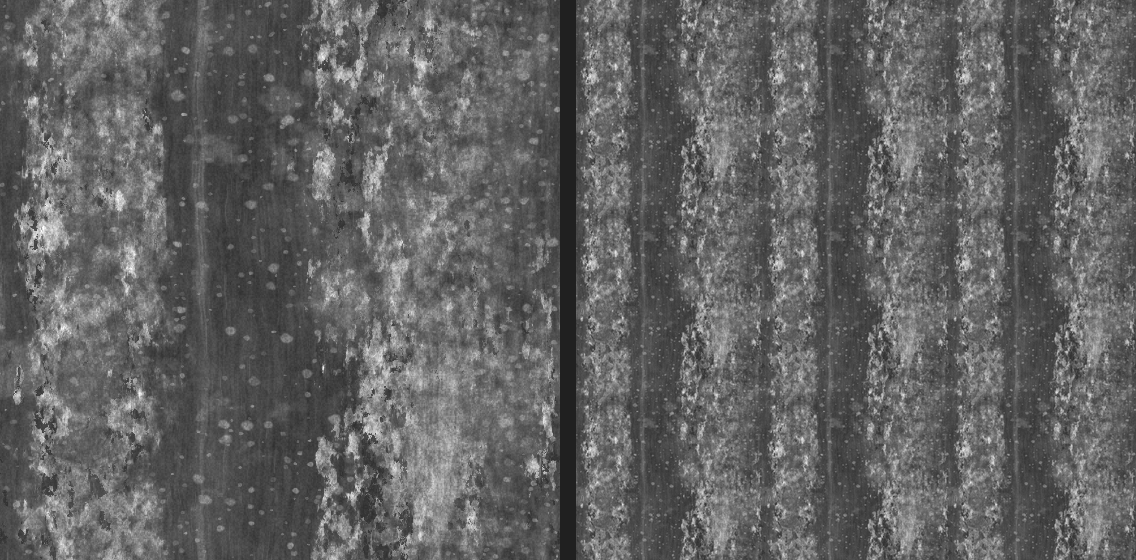
Left, the tile; right, the same tile 3 across and 3 down.
A Shadertoy shader for this texture:

```glsl
// Weathered grey metal: a dark brushed sheet under ragged vertical bands of pale
// film, gritty crust, pits and dried droplets. Every layer is wrapped value noise
// or wrapped cells, so the sheet tiles in both directions.

float hash(vec2 p) {
    vec3 q = fract(p.xyx * 0.1031);
    q += dot(q, q.yzx + 33.33);
    return fract((q.x + q.y) * q.z);
}

// Value noise with n whole cells across the canvas
float noise(vec2 uv, vec2 n, float seed) {
    vec2 p = uv * n, i = floor(p), f = fract(p);
    f = f * f * (3.0 - 2.0 * f);
    vec2 a = mod(i, n) + seed * 37.0, b = mod(i + 1.0, n) + seed * 37.0;
    return mix(mix(hash(a), hash(vec2(b.x, a.y)), f.x),
               mix(hash(vec2(a.x, b.y)), hash(b), f.x), f.y);
}

float fbm(vec2 uv, vec2 n, float seed) {
    float sum = 0.0, total = 0.0, amp = 1.0;
    for (int k = 0; k < 5; k++) {
        sum += amp * noise(uv, n, seed + float(k));
        total += amp;
        amp *= 0.66;
        n *= 2.0;
    }
    return sum / total;
}

// Soft vertical band, wrapped around the canvas
float band(float x, float center, float halfWidth, float soft) {
    float d = abs(fract(x - center + 0.5) - 0.5);
    return 1.0 - smoothstep(halfWidth - soft, halfWidth + soft, d);
}

// Clustered, slightly flattened droplets, one at most per cell
float droplets(vec2 uv, float n, float share, float seed) {
    vec2 p = uv * n + 0.12 * (vec2(noise(uv, vec2(n * 4.0), seed), noise(uv, vec2(n * 4.0), seed + 1.0)) - 0.5);
    vec2 base = floor(p);
    float result = 0.0;
    for (int y = -1; y <= 1; y++)
    for (int x = -1; x <= 1; x++) {
        vec2 cell = base + vec2(x, y);
        vec2 id = mod(cell, n) + seed * 53.0;
        float cluster = noise(cell / n, vec2(4.0, 3.0), seed) + 0.5 * band(cell.x / n, 0.88, 0.08, 0.05);
        if (hash(id) > share * (0.1 + 1.6 * cluster)) continue;
        vec2 center = cell + 0.2 + 0.6 * vec2(hash(id + 7.3), hash(id + 19.7));
        float radius = mix(0.11, 0.29, pow(hash(id + 31.1), 1.7));
        float d = length((p - center) * vec2(0.85, 1.1)) / radius;
        float disc = 1.0 - smoothstep(0.6, 1.2, d);
        result = max(result, disc * mix(0.4, 1.0, hash(id + 43.9)));
    }
    return result;
}

void mainImage(out vec4 fragColor, in vec2 fragCoord) {
    vec2 uv = fragCoord / iResolution.xy;
    float low = 0.5 + 0.5 * cos(6.28318 * (uv.y - 0.22));
    float sway = fbm(uv, vec2(4, 3), 1.0) - 0.5;
    float fray = fbm(uv, vec2(28, 12), 3.0) - 0.5;
    float x = uv.x + 0.1 * sway + 0.13 * fray;
    float flake = fbm(uv, vec2(64, 44), 41.0) - 0.5;
    float grain = noise(uv, vec2(430, 390), 13.0) - 0.5;

    // Dark brushed sheet with faint smudges
    vec2 bent = uv + vec2(0.05 * sway, 0.0);
    float brush = 0.6 * noise(bent, vec2(290, 16), 11.0) + 0.4 * noise(bent, vec2(130, 7), 12.0);
    float cloud = fbm(uv, vec2(5, 4), 14.0);
    float shade = 0.275 + 0.08 * (brush - 0.5) + 0.16 * (cloud - 0.5) + 0.1 * flake;
    shade += 0.1 * smoothstep(0.58, 0.72, fbm(uv, vec2(8, 11), 17.0));

    // Pale film with smoky dark blotches
    float film = 0.95 * band(x, 0.155, 0.115, 0.025) + 0.9 * band(x, 0.775, 0.095, 0.025)
               + 0.45 * band(x, 0.91, 0.045, 0.03) + 0.2 * band(x, 0.63, 0.06, 0.02);
    float blotch = smoothstep(0.36, 0.56, fbm(uv + 0.05 * sway, vec2(13, 20), 21.0));
    film = min(film, 1.0) * mix(0.35, 1.0, blotch);
    shade = mix(shade, 0.49 + 0.45 * (cloud - 0.5) + 0.1 * (brush - 0.5) + 0.55 * flake, film);

    // Large pale stain and the soft rubbed streak
    shade += 0.13 * band(x, 0.76, 0.05, 0.04) * low * low * (0.3 + brush);
    shade += 0.12 * band(uv.x + 0.03 * sway, 0.355, 0.008, 0.017) * (0.3 + brush) * (1.3 - 0.6 * low);

    // Gritty crust gathered in upright ridges
    float ridge = band(x, 0.065, 0.025, 0.015) + 0.85 * band(x, 0.22, 0.022, 0.02)
                + band(x, 0.705, 0.018, 0.012) + low * band(x, 0.972, 0.022, 0.01);
    float zone = clamp(max(ridge, max(0.85 * band(x, 0.625, 0.06, 0.02), 0.6 * film)), 0.0, 1.0);
    float grit = fbm(uv, vec2(46, 30), 31.0);
    float streak = fbm(uv, vec2(26, 3), 37.0);
    float crust = smoothstep(0.0, 0.14, 0.75 * streak + 0.95 * grit + 0.25 * zone - 1.035);
    crust *= smoothstep(0.05, 0.4, zone);
    shade = mix(shade, 0.61 + 1.0 * flake, 0.9 * crust);

    // Fine pale veins along the crust
    float vein = 1.0 - smoothstep(0.0, 0.03, abs(fbm(uv + 0.05 * fray, vec2(30, 12), 45.0) - 0.5));
    shade += 0.13 * vein * zone * smoothstep(0.4, 0.58, streak);

    // Dried droplets, large and small
    float spots = max(droplets(uv, 26.0, 0.5, 2.0), 0.85 * droplets(uv, 50.0, 0.34, 5.0));
    shade = mix(shade, max(shade + 0.04, 0.57 + 0.4 * flake), 0.85 * spots * (1.0 - 0.6 * crust));

    // Dark pits, hairline scratches and grain
    float pits = smoothstep(0.53, 0.6, fbm(uv, vec2(72, 50), 51.0))
               * smoothstep(0.52, 0.6, fbm(uv, vec2(18, 6), 55.0)) * smoothstep(0.2, 0.7, zone);
    shade = mix(shade, 0.2, 0.85 * pits);
    float scratch = smoothstep(0.85, 1.0, noise(bent, vec2(230, 18), 61.0));
    shade += 0.05 * scratch + grain * mix(0.06, 0.16, smoothstep(0.3, 0.55, shade));

    fragColor = vec4(vec3(clamp(shade, 0.0, 1.0)), 1.0);
}
```
